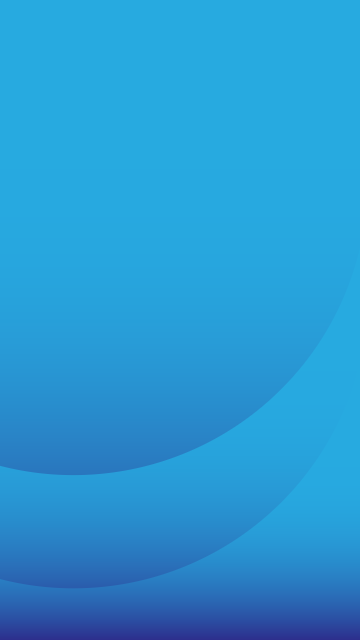
Give the GLSL for this background, as a WebGL 1 fragment shader.

```glsl
precision highp float;
// Calm blue backdrop: a cyan field sinking to navy at the bottom edge, overlaid
// by two large discs whose lower rims are shaded and fade upward into the cyan.
// Lengths are in canvas widths, measured from the lower left.
uniform vec2 u_resolution;

const vec3 CYAN = vec3(0.153, 0.665, 0.880);
const vec3 NAVY = vec3(0.175, 0.180, 0.550);

// Shade that is strongest at the base and eases to zero at the given height.
vec3 shade(float y, float height, float strength, float falloff) {
  float fade = clamp(1.0 - y / height, 0.0, 1.0);
  return mix(CYAN, NAVY, strength * pow(fade, falloff));
}

// Antialiased coverage of a disc resting on the level 'base'.
float disc(vec2 p, float base) {
  float radius = 0.817;
  float d = length(p - vec2(0.204, base + radius)) - radius;
  return clamp(0.5 - d * u_resolution.x, 0.0, 1.0);
}

void main() {
  vec2 p = gl_FragCoord.xy / u_resolution.x;

  // Field
  vec3 color = shade(p.y, 0.51, 1.0, 2.6);

  // Lower disc, then the paler upper disc over it
  color = mix(color, shade(p.y - 0.1435, 0.67, 0.63, 3.0), disc(p, 0.1435));
  color = mix(color, shade(p.y - 0.458, 0.926, 0.42, 2.6), disc(p, 0.458));

  gl_FragColor = vec4(color, 1.0);
}
```
